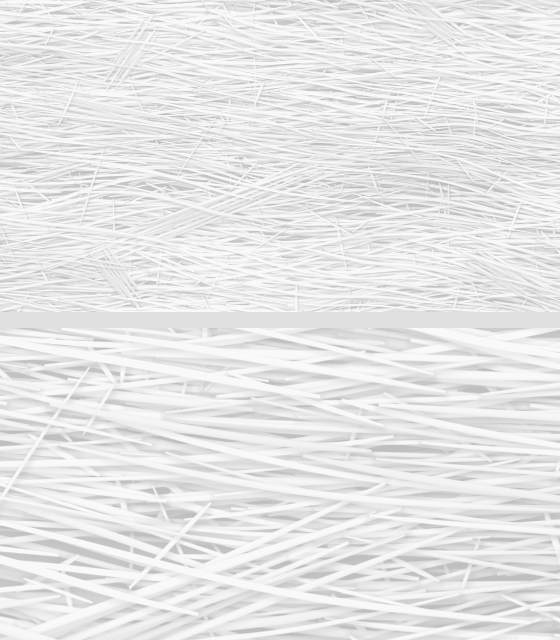
Top, the full canvas; bottom, a detail of the centre.
A Shadertoy shader for this texture:

```glsl
vec4 hash4(vec3 p) {
    vec4 q = fract(p.xyzx * vec4(.1031, .1030, .0973, .1099));
    q += dot(q, q.wzxy + 33.33);
    return fract((q.xxyz + q.yzzw) * q.zywx);
}

float noise(vec2 p) {
    vec2 i = floor(p), f = fract(p);
    f = f * f * (3. - 2. * f);
    float low = mix(hash4(vec3(i, 7.)).x, hash4(vec3(i + vec2(1, 0), 7.)).x, f.x);
    float high = mix(hash4(vec3(i + vec2(0, 1), 7.)).x, hash4(vec3(i + 1., 7.)).x, f.x);
    return mix(low, high, f.y);
}

// Coordinates along and across a direction
vec2 spin(vec2 p, float angle) {
    float c = cos(angle), s = sin(angle);
    return vec2(c * p.x + s * p.y, c * p.y - s * p.x);
}

// One tapered straw with a soft shadow below it; size is half length, half width
void straw(inout float shade, vec2 p, float angle, vec2 size, float bend, float tone) {
    vec2 q = spin(p, angle);
    q.y += bend * q.x * q.x;
    float along = min(abs(q.x) / size.x, 1.);
    size.y *= 1. - .6 * along * along * along;
    vec2 edge = abs(q) - size;
    float d = max(edge.x, edge.y);
    if (d > .014) return;
    float soft = .0004 + .6 / iResolution.y;
    float below = max(edge.x, abs(q.y + .003) - size.y);
    shade = mix(shade, .73, .25 * (1. - smoothstep(-.002, .008, below)));
    float across = clamp(q.y / size.y, -1., 1.);
    float surface = tone + .012 * across - .02 * across * across;
    shade = mix(shade, surface, 1. - smoothstep(-soft, soft, d));
}

// Scattered straws, one per cell of a rotated grid
void layer(inout float shade, vec2 p, float id, float depth, bool stray) {
    vec4 tilt = hash4(vec3(id, 3.7, 11.));
    float angle = stray ? tilt.x * 3. : (tilt.x + tilt.y - 1.) * .27;
    vec2 cell = stray ? vec2(.2) : vec2(.7, .034);
    vec2 q = spin(p, angle) + tilt.zw * cell;
    vec2 home = floor(q / cell);
    float tone = mix(.885, .98, 1. - (1. - depth) * (1. - depth));

    for (int y = -1; y <= 1; y++)
    for (int x = -1; x <= 1; x++) {
        vec2 id2 = home + vec2(x, y);
        vec4 place = hash4(vec3(id2, id + 20.));
        vec4 form = hash4(vec3(id2, id + 70.));
        vec2 centre = (id2 + place.xy) * cell;
        vec2 world = spin(centre - tilt.zw * cell, -angle);
        float keep = stray ? .75 : .15 + 1.4 * noise(world * vec2(2., 9.));
        if (place.w > keep) continue;
        vec2 size = stray ? vec2(mix(.03, .13, form.x * form.x), mix(.0017, .0042, form.y))
                          : vec2(mix(.13, .34, form.x), mix(.0022, .0054, form.y));
        float turn = (place.z - .5) * (stray ? 2.2 : .1);
        straw(shade, q - centre, turn, size, (form.z - .5) * (stray ? .8 : .12),
              tone + (form.w - .5) * .045);
    }
}

// Sheaves of nearly parallel straws: centre, angle, half length
void bundles(inout float shade, vec2 p) {
    vec4 sheaves[6] = vec4[6](
        vec4(.66, .32, .34, .5), vec4(1.38, .94, -.65, .16),
        vec4(.38, .11, -.9, .11), vec4(.36, .63, -.2, .3),
        vec4(1.62, .12, -.5, .16), vec4(.42, .83, .95, .13));
    for (int b = 0; b < 6; b++)
    for (int k = 0; k < 9; k++) {
        vec4 s = sheaves[b];
        vec4 h = hash4(vec3(k, b, 5.));
        vec2 offset = vec2((h.x - .5) * s.w * .5, (float(k) - 4.) * .0075);
        straw(shade, p - s.xy - spin(offset, -s.z), s.z + (h.y - .5) * .14,
              vec2(s.w * mix(.55, .95, h.z), mix(.0028, .005, h.w)),
              (h.x - .5) * .15, .955 + .025 * h.w);
    }
}

void mainImage(out vec4 fragColor, in vec2 fragCoord) {
    vec2 p = fragCoord / iResolution.y;
    vec2 flow = p + vec2(0, .07 * noise(p * vec2(2.2, 2.6)) + .015 * noise(p * vec2(6., 7.)));
    float shade = .78;

    // From the dark underlayer up to the bright top
    for (int i = 0; i < 40; i++) {
        bool stray = i % 3 == 2;
        if (i == 38) bundles(shade, p);
        layer(shade, stray ? p : flow, float(i), float(i) / 39., stray);
    }

    // Broad hollows between the tufts
    float hollow = .6 * noise(p * vec2(1.6, 6.) + 9.) + .4 * noise(p * vec2(4., 17.) + 3.);
    shade += .044 - .075 * hollow;
    fragColor = vec4(vec3(clamp(shade, .75, .975)), 1.);
}
```
